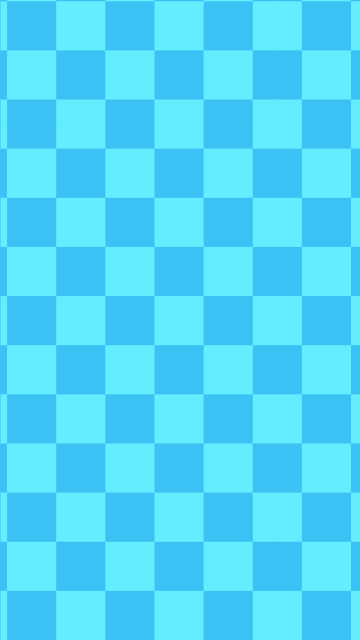
Reproduce this pattern procedurally as a Shadertoy shader.

```glsl
// Signed square wave per axis, flipping at every whole cell
vec2 squareWave(vec2 cell, float pixel) {
    vec2 edgeDistance = 2.0 * abs(fract(0.5 * cell - 0.25) - 0.5) - 0.5;
    return clamp(2.0 * edgeDistance / pixel, -1.0, 1.0);
}

// Soft hairline around zero
float hairline(float distanceToLine, float pixel) {
    float halfWidth = 0.009;
    return smoothstep(halfWidth + pixel, halfWidth, abs(distanceToLine));
}

void mainImage(out vec4 fragColor, in vec2 fragCoord) {
    float pixel = 13.026 / iResolution.y;
    vec2 cell = fragCoord * pixel - vec2(0.144, 0.0);

    // Checkerboard
    vec2 wave = squareWave(cell, pixel);
    float blueCoverage = 0.5 + 0.5 * wave.x * wave.y;

    // Barely visible seams through the middle of one column and one row
    float seam = max(hairline(cell.x - 5.5, pixel), hairline(cell.y - 10.5, pixel));
    blueCoverage = max(blueCoverage, 0.06 * seam);

    // Thin shaded left border
    float border = hairline(cell.x + 0.144, pixel);
    blueCoverage = max(blueCoverage, 0.5 * border);

    vec3 cyan = vec3(0.39, 0.93, 1.0);
    vec3 blue = vec3(0.23, 0.76, 0.96);
    fragColor = vec4(mix(cyan, blue, blueCoverage), 1.0);
}
```
